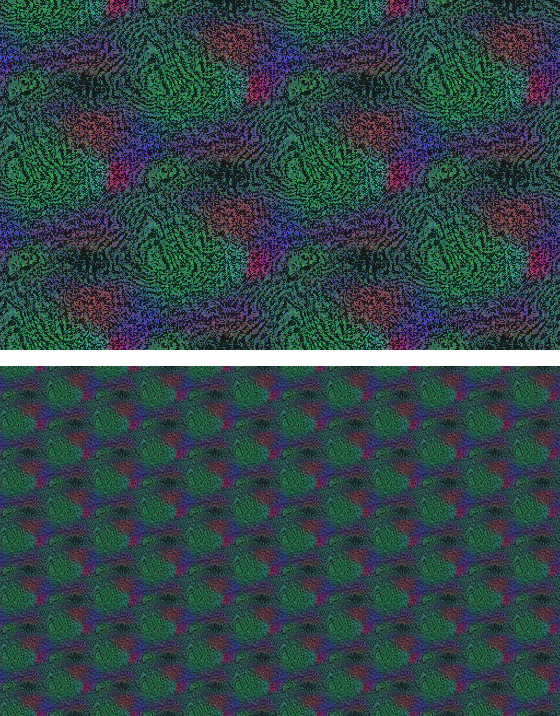
Top, the tile; bottom, the same tile 3 across and 3 down.
Reproduce this pattern procedurally as a Shadertoy shader.

```glsl
// Half-drop repeat of grainy marbled contour swirls, two across and four rows down.

const float TAU = 6.28319;
const int PATCHES = 12;

// Colour patches in motif units: centre x, y and radius x, y.
const vec4 PATCH_SHAPE[PATCHES] = vec4[](
    vec4(0.66, 0.02, 0.17, 0.42), vec4(0.54, 0.54, 0.12, 0.28),
    vec4(0.68, -0.40, 0.15, 0.20), vec4(0.83, 0.03, 0.05, 0.25),
    vec4(0.92, 0.00, 0.055, 0.16), vec4(0.99, 0.08, 0.05, 0.20),
    vec4(1.00, 0.36, 0.09, 0.28), vec4(0.85, 0.46, 0.10, 0.22),
    vec4(0.33, 0.25, 0.08, 0.13), vec4(0.78, -0.60, 0.14, 0.20),
    vec4(0.11, 0.00, 0.10, 0.20), vec4(0.32, 0.00, 0.16, 0.18));

const vec3 PATCH_TINT[PATCHES] = vec3[](
    vec3(0.14, 0.52, 0.27), vec3(0.18, 0.42, 0.36),
    vec3(0.14, 0.46, 0.36), vec3(0.20, 0.56, 0.54),
    vec3(0.66, 0.15, 0.34), vec3(0.42, 0.17, 0.56),
    vec3(0.21, 0.27, 0.58), vec3(0.50, 0.25, 0.28),
    vec3(0.37, 0.30, 0.20), vec3(0.34, 0.22, 0.48),
    vec3(0.18, 0.45, 0.27), vec3(0.18, 0.36, 0.33));

float hash(vec2 id, float seed) {
    return fract(sin(dot(id, vec2(127.1, 311.7)) + seed * 74.7) * 43758.55);
}

// Random value of a grid cell; each motif row wraps with a half-width shift.
float cellValue(vec2 id, vec2 cells, float seed) {
    float row = floor((id.y + 0.5) / cells.y);
    id += vec2(0.5 * cells.x, -cells.y) * row;
    id.x -= floor((id.x + 0.5) / cells.x) * cells.x;
    return hash(id, seed);
}

// Value noise that follows the half-drop lattice; cells.x must be even.
float latticeNoise(vec2 p, vec2 cells, float seed) {
    vec2 g = p * cells;
    vec2 id = floor(g);
    vec2 f = g - id;
    f = f * f * (3.0 - 2.0 * f);
    float low = mix(cellValue(id, cells, seed),
                    cellValue(id + vec2(1, 0), cells, seed), f.x);
    float high = mix(cellValue(id + vec2(0, 1), cells, seed),
                     cellValue(id + vec2(1, 1), cells, seed), f.x);
    return mix(low, high, f.y);
}

// Soft ellipse repeated on the half-drop lattice; larger power, flatter top.
float blob(vec2 p, vec2 centre, vec2 radius, float power) {
    const vec2 period = vec2(1.0, 2.0);
    float sum = 0.0;
    for (int i = 0; i < 2; i++) {
        vec2 d = p - centre + 0.5 * period * float(i);
        d = (d - period * round(d / period)) / radius;
        sum += exp(-pow(dot(d, d) + 1e-5, power));
    }
    return sum;
}

// Displacement that bends the patches and contours.
vec2 drift(vec2 p, vec2 cells, float seed) {
    return vec2(latticeNoise(p, cells, seed), latticeNoise(p, cells, seed + 1.0)) - 0.5;
}

// Blend of all patches over a slate base.
vec3 patchColour(vec2 p) {
    const float baseWeight = 0.32;
    vec3 sum = vec3(0.26, 0.29, 0.40) * baseWeight;
    float total = baseWeight;
    for (int i = 0; i < PATCHES; i++) {
        vec4 s = PATCH_SHAPE[i];
        float w = blob(p, s.xy, s.zw, 1.6);
        sum += PATCH_TINT[i] * w;
        total += w;
    }
    return sum / total;
}

// Terrain whose level curves form the swirls and the eye.
float terrain(vec2 p) {
    return blob(p, vec2(0.55, 0.03), vec2(0.21, 0.46), 1.0)
         + 0.55 * blob(p, vec2(0.11, 0.00), vec2(0.13, 0.25), 1.0)
         + 0.50 * blob(p, vec2(0.53, 0.58), vec2(0.12, 0.28), 1.0);
}

// Ridge value 0..1, fading to its mean where lines get too dense to draw.
float contour(float phase) {
    float fade = 1.0 - smoothstep(0.3, 0.7, fwidth(phase));
    return 0.5 + 0.5 * cos(TAU * phase) * fade;
}

void mainImage(out vec4 fragColor, in vec2 fragCoord) {
    vec2 p = fragCoord / iResolution.xy * vec2(2.0, 4.0) + vec2(0.5, 0.0);

    // Warped ground colour
    vec2 bend = drift(p, vec2(6, 2), 1.0) * vec2(0.10, 0.20)
              + drift(p, vec2(16, 5), 3.0) * vec2(0.05, 0.13);
    vec3 ground = patchColour(p + 0.5 * bend);

    // Broad and fine contour lines, uneven in strength
    float height = terrain(p + bend) + 0.05 * latticeNoise(p, vec2(32, 10), 5.0);
    float broad = contour(height * 13.0);
    float fine = contour(height * 31.0 + latticeNoise(p, vec2(64, 20), 6.0));
    float lineStrength = (0.15 + 0.75 * smoothstep(0.15, 0.55, height))
                       * (0.5 + latticeNoise(p, vec2(20, 6), 11.0));
    float knot = blob(p, vec2(0.315, 0.0), vec2(0.07, 0.14), 1.0);

    // Dark ink broken up by grain
    const vec2 grainCells = vec2(256, 80);
    float grain = latticeNoise(p, grainCells, 7.0);
    float level = grain + lineStrength * (0.5 * (broad - 0.45) + 0.3 * (fine - 0.5))
                - 0.25 * knot;
    float cover = smoothstep(0.32, 0.64, level);

    // Coloured specks
    vec3 speck = vec3(latticeNoise(p, grainCells, 8.0),
                      latticeNoise(p, grainCells, 9.0),
                      latticeNoise(p, grainCells, 10.0));
    vec3 colour = ground * 1.12 * (0.6 + 0.8 * speck) * mix(0.28, 1.0, cover);
    fragColor = vec4(colour, 1.0);
}
```
